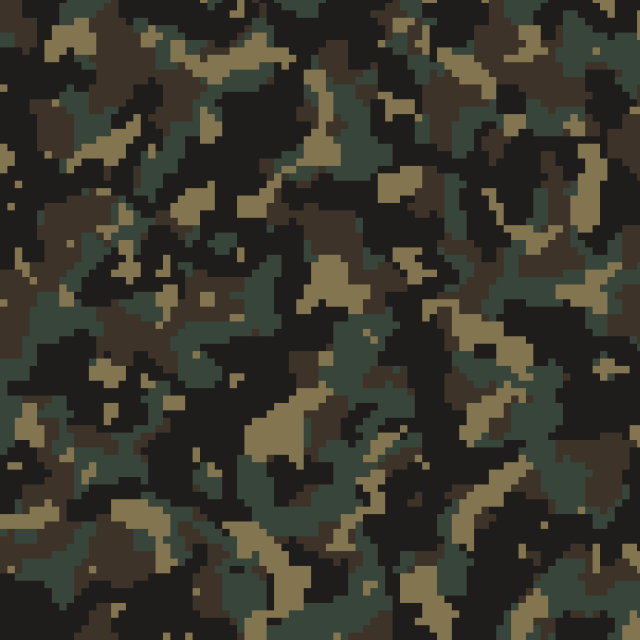
This pattern is drawn by a Shadertoy shader. Its source:

```glsl
// Blocky woodland camouflage: black, green, brown and tan patches on a square grid.
// Each grid cell picks one colour by thresholding three layers of gradient noise,
// and the cell borders are blended over the width of one pixel.

float hash(vec2 p) {
    vec3 q = fract(p.xyx * vec3(0.1031, 0.1030, 0.0973));
    q += dot(q, q.yzx + 33.33);
    return fract((q.x + q.y) * q.z);
}

// Slope from a random unit gradient at a lattice corner
float cornerSlope(vec2 corner, vec2 offset) {
    float angle = 6.2832 * hash(corner);
    return dot(vec2(cos(angle), sin(angle)), offset);
}

float gradientNoise(vec2 p) {
    vec2 i = floor(p), f = p - i;
    vec2 u = f * f * f * (f * (f * 6.0 - 15.0) + 10.0);
    vec2 e = vec2(1.0, 0.0);
    float low  = mix(cornerSlope(i, f), cornerSlope(i + e, f - e), u.x);
    float high = mix(cornerSlope(i + e.yx, f - e.yx), cornerSlope(i + 1.0, f - 1.0), u.x);
    return mix(low, high, u.y);
}

// Two rotated octaves, scaled to a standard deviation of about one
float patches(vec2 p) {
    const mat2 turn = mat2(0.8, 0.6, -0.6, 0.8);
    p = turn * p;
    float coarse = gradientNoise(p);
    float ragged = gradientNoise(turn * p * 2.2 + 41.7);
    return (coarse + 0.5 * ragged) / 0.241;
}

vec3 camoColour(vec2 cell) {
    const vec3 black = vec3(0.12, 0.11, 0.11);
    const vec3 green = vec3(0.22, 0.27, 0.23);
    const vec3 brown = vec3(0.24, 0.20, 0.16);
    const vec3 tan_  = vec3(0.51, 0.46, 0.31);

    vec2 p = (cell + 0.5) / 86.4;
    vec3 colour = patches(p * 10.0 + 73.1) < -0.08 ? brown : green;
    if (patches(p * 8.5 + 19.3) < -0.06) colour = black;
    if (patches(p * 12.5 + 137.9) > 1.09) colour = tan_;
    return colour;
}

void mainImage(out vec4 fragColor, in vec2 fragCoord) {
    float cellsPerPixel = 86.4 / iResolution.y;
    vec2 p = fragCoord * cellsPerPixel - 0.5;
    vec2 cell = floor(p);

    // Blend the four nearest cells by the pixel area each one covers
    vec2 cover = clamp((p - cell - 0.5) / cellsPerPixel + 0.5, 0.0, 1.0);
    vec3 colour = vec3(0.0);
    for (int y = 0; y < 2; y++) {
        for (int x = 0; x < 2; x++) {
            vec2 side = vec2(x, y);
            vec2 weight = mix(1.0 - cover, cover, side);
            colour += weight.x * weight.y * camoColour(cell + side);
        }
    }
    fragColor = vec4(colour, 1.0);
}
```
